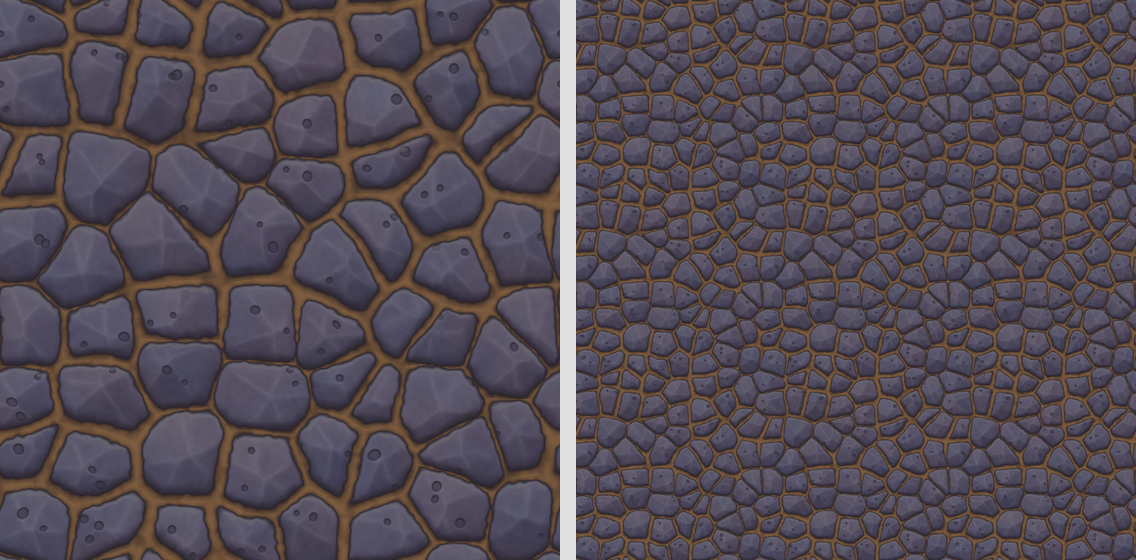
Left: one tile. Right: repeated 3 by 3.
Reproduce this texture procedurally as a three.js fragment shader.

```glsl
varying vec2 vUv;

const float CELLS = 8.0;          // stones across the tile
const float JITTER = 0.86;
const float SIZE_SPREAD = 0.2;    // power-diagram weight range
const float CORNER = 0.045;       // corner rounding, in cells
const float GAP_MIN = 0.022;      // half width of the joints, in cells
const float GAP_MAX = 0.085;
const float EDGE_SOFT = 0.015;
const float RIDGE_SOFT = 0.024;
const float PIT_CHANCE = 0.5;

const vec3 STONE_LIGHT = vec3(0.39, 0.37, 0.435);
const vec3 STONE_MID   = vec3(0.33, 0.31, 0.39);
const vec3 STONE_SHADE = vec3(0.26, 0.24, 0.315);
const vec3 STONE_DARK  = vec3(0.17, 0.15, 0.19);
const vec3 RIM_LIGHT   = vec3(0.42, 0.415, 0.45);
const vec3 SOIL_LIGHT  = vec3(0.49, 0.36, 0.245);
const vec3 SOIL_MID    = vec3(0.36, 0.265, 0.19);
const vec3 SOIL_DARK   = vec3(0.15, 0.12, 0.13);

vec4 hash4(vec2 p) {
  vec4 h = fract((p.xyxy + 7.0) * vec4(0.1031, 0.1030, 0.0973, 0.1099));
  h += dot(h, h.wzxy + 33.33);
  return fract((h.xxyz + h.yzzw) * h.zywx);
}

// Value noise that wraps after freq cells.
float noise(float freq, float seed) {
  vec2 p = vUv * freq;
  vec2 i = floor(p);
  vec2 f = fract(p);
  f = f * f * (3.0 - 2.0 * f);
  vec2 a = mod(i, freq) + seed;
  vec2 b = mod(i + 1.0, freq) + seed;
  return mix(mix(hash4(a).x, hash4(vec2(b.x, a.y)).x, f.x),
             mix(hash4(vec2(a.x, b.y)).x, hash4(b).x, f.x), f.y);
}

float fbm(float freq, float seed) {
  return 0.5 * noise(freq, seed) + 0.3 * noise(freq * 2.0, seed + 19.0)
       + 0.2 * noise(freq * 4.0, seed + 41.0);
}

// Stone centre in xy, weight in z.
vec3 site(vec2 cell) {
  vec4 h = hash4(mod(cell, CELLS));
  return vec3(cell + 0.5 + (h.xy - 0.5) * JITTER, h.z * SIZE_SPREAD);
}

// Facet tone in x, ridge strength in y.
vec2 facets(vec2 q, vec2 id) {
  float total = 0.0, strongest = 0.0, tone = 0.0;
  for (int i = 0; i < 5; i++) {
    vec4 h = hash4(id + vec2(50.0 + float(i) * 11.0, 90.0));
    float angle = (float(i) + 0.75 * h.x) * 1.2566 + id.x * 2.4 + id.y;
    vec2 dir = vec2(cos(angle), sin(angle));
    float height = 0.13 * h.y - (0.6 + 0.5 * h.z) * dot(q, dir);
    float w = exp(-height / RIDGE_SOFT);
    total += w;
    strongest = max(strongest, w);
    tone += w * (0.5 * dir.y - 0.22 * dir.x + 0.5 * (h.w - 0.5));
  }
  return vec2(tone / total, 1.0 - strongest / total);
}

vec3 addPits(vec3 color, vec2 q, vec2 id) {
  for (int i = 0; i < 3; i++) {
    vec4 h = hash4(id + vec2(130.0, 170.0 + float(i) * 13.0));
    vec2 v = q - (h.xy - 0.5) * 0.75;
    float radius = mix(0.042, 0.085, h.z * h.z);
    float r = length(v);
    float up = v.y / max(r, 0.001);
    float on = step(h.w, PIT_CHANCE);
    float inside = 1.0 - smoothstep(radius - 0.015, radius + 0.01, r);
    float ring = 1.0 - smoothstep(0.004, 0.024, abs(r - radius * 0.9));
    float lip = 1.0 - smoothstep(0.0, 0.025, abs(r - radius * 1.25));
    color = mix(color, STONE_SHADE * 0.9, on * inside * 0.65);
    color = mix(color, STONE_DARK, on * ring * (0.5 + 0.25 * up));
    color += on * lip * max(-up, 0.0) * 0.035;
  }
  return color;
}

void main() {
  vec2 p = vUv * CELLS;
  p += 0.1 * (vec2(noise(16.0, 3.0), noise(16.0, 27.0)) - 0.5);

  // Owning stone.
  vec2 base = floor(p), cell = base;
  vec3 own = vec3(0.0);
  float best = 1e5;
  for (int y = -2; y <= 2; y++) for (int x = -2; x <= 2; x++) {
    vec2 c = base + vec2(float(x), float(y));
    vec3 s = site(c);
    float d = dot(s.xy - p, s.xy - p) - s.z;
    if (d < best) { best = d; cell = c; own = s; }
  }

  // Rounded distance to its border, with the outward direction.
  float sum = 0.0;
  vec2 outward = vec2(0.0);
  for (int y = -2; y <= 2; y++) for (int x = -2; x <= 2; x++) {
    if (x == 0 && y == 0) continue;
    vec3 s = site(cell + vec2(float(x), float(y)));
    vec2 across = s.xy - own.xy;
    float len = max(length(across), 0.001);
    float d = (dot(s.xy - p, s.xy - p) - s.z - best) / (2.0 * len);
    float w = exp(-d / CORNER);
    sum += w;
    outward += w * across / len;
  }
  outward /= sum;
  float border = -CORNER * log(sum);
  float gap = mix(GAP_MIN, GAP_MAX, smoothstep(0.25, 0.8, noise(6.0, 61.0)));
  float nibble = (noise(96.0, 5.0) - 0.5) * 0.032 + (noise(40.0, 9.0) - 0.5) * 0.03;
  float depth = border - gap + nibble;

  // Stone: facets, ridges, painted blotches.
  vec2 id = mod(cell, CELLS);
  vec2 q = p - own.xy;
  vec2 facet = facets(q + 0.05 * (fbm(16.0, 77.0) - 0.5), id);
  float blotch = fbm(20.0, 33.0) - 0.5;
  float tone = facet.x * 0.85 + 0.5 * q.y + 0.7 * blotch - 0.1;
  tone += outward.y * 0.5 * (1.0 - smoothstep(0.0, 0.22, depth));
  vec3 stone = mix(STONE_MID, STONE_LIGHT, clamp(tone, 0.0, 1.0));
  stone = mix(stone, STONE_SHADE, clamp(-tone * 1.15, 0.0, 1.0));
  stone += facet.y * vec3(0.085, 0.09, 0.085) * smoothstep(0.02, 0.2, depth);
  stone += vec3(0.03, 0.0, -0.02) * (noise(12.0, 88.0) - 0.5);
  stone += 0.02 * (noise(128.0, 15.0) - 0.5);
  stone = addPits(stone, q, id);

  // Bevel: pale on top, dark below, thin outline all round.
  float rim = 1.0 - smoothstep(0.045, 0.085, depth + nibble);
  stone = mix(stone, RIM_LIGHT, rim * smoothstep(0.2, 0.9, outward.y) * 0.6);
  float under = 1.0 - smoothstep(0.0, 0.13, depth);
  stone = mix(stone, STONE_DARK, under * smoothstep(0.1, -0.9, outward.y) * 0.8);
  float outline = 1.0 - smoothstep(0.0, 0.04, depth);
  stone = mix(stone, STONE_DARK, outline * 0.75);

  // Soil with the shadow cast by the stones.
  float grain = fbm(32.0, 53.0);
  vec3 soil = mix(SOIL_MID, SOIL_LIGHT, smoothstep(0.2, 0.7, grain + 0.1));
  float reach = mix(0.018, 0.042, smoothstep(0.5, -0.7, outward.y));
  soil = mix(soil, SOIL_DARK, exp(min(depth, 0.0) / reach) * 0.95);

  float cover = smoothstep(-EDGE_SOFT, EDGE_SOFT, depth);
  gl_FragColor = vec4(mix(soil, stone, cover), 1.0);
}
```
